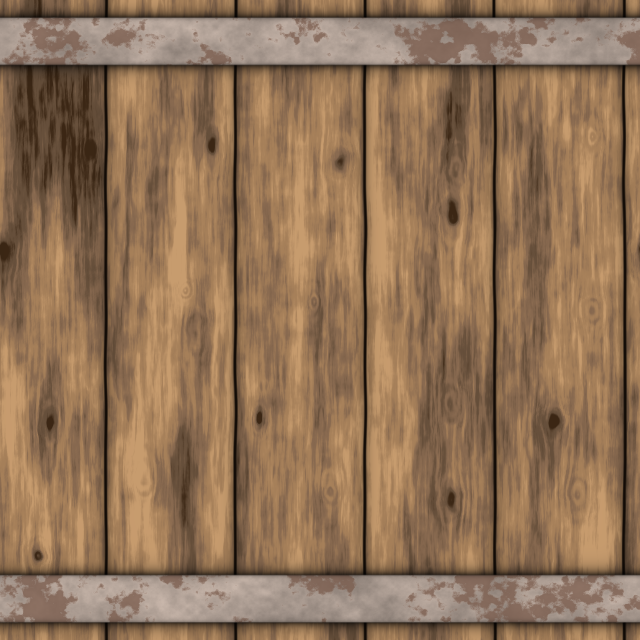
Give the GLSL for this texture, as a WebGL 1 fragment shader.

```glsl
precision highp float;
// Weathered vertical planks with dark seams, held by two rusty metal bands.
// Stretched noise gives grain and stains, scattered ellipses bend it into knots,
// and distances to seams and band edges give the lines and contact shadows.

uniform vec2 u_resolution;

#define PLANK_WIDTH 0.2025
#define LAST_PLANK 4.0
#define SEAM_START 0.1654
#define SEAM_HALF 0.0021
#define SEAM_WOBBLE 0.003
#define BAND_OFFSET 0.4355
#define BAND_HALF 0.037
#define SHADOW_REACH 0.009
#define KNOTS 4
#define KNOT_SIZE 0.012
#define STAIN_DEPTH 0.27
#define RUST_AMOUNT 0.75

const vec3 GAP = vec3(0.07, 0.045, 0.025);
const vec3 UMBER = vec3(0.23, 0.15, 0.08);
const vec3 DARK_WOOD = vec3(0.40, 0.31, 0.23);
const vec3 BROWN_WOOD = vec3(0.53, 0.41, 0.31);
const vec3 TAN_WOOD = vec3(0.65, 0.50, 0.35);
const vec3 HONEY_WOOD = vec3(0.78, 0.61, 0.43);
const vec3 METAL = vec3(0.67, 0.61, 0.57);
const vec3 RUST = vec3(0.47, 0.35, 0.29);

float hash(vec2 p) {
  return fract(sin(dot(p, vec2(127.1, 311.7))) * 43758.5453);
}

float noise(vec2 p) {
  vec2 i = floor(p), f = fract(p);
  f = f * f * (3.0 - 2.0 * f);
  return mix(mix(hash(i), hash(i + vec2(1.0, 0.0)), f.x),
             mix(hash(i + vec2(0.0, 1.0)), hash(i + 1.0), f.x), f.y);
}

float fbm(vec2 p) {
  float sum = 0.0, amp = 0.516;
  for (int i = 0; i < 5; i++) {
    sum += amp * noise(p);
    p = p * 2.03 + vec2(13.7, 7.9);
    amp *= 0.5;
  }
  return sum;
}

// Tone 0..1 from darkest to lightest wood; p is measured from the plank's left edge.
float woodTone(vec2 p, float plank, float width) {
  vec2 grain = p;
  float knotShade = 0.0;
  for (int i = 0; i < KNOTS; i++) {
    vec2 id = vec2(float(i) + 3.0, plank * 7.0 + 1.0);
    float kind = hash(id + 41.0);
    float height = (float(i) + hash(id + 11.0)) / float(KNOTS);
    vec2 center = vec2(width * mix(0.12, 0.88, hash(id)), mix(0.13, 0.87, height));
    float radius = KNOT_SIZE * mix(0.55, 1.15, hash(id + 23.0));
    vec2 away = p - center;
    vec2 oval = away * vec2(1.0, mix(0.4, 0.8, hash(id + 31.0))) / radius;
    float q = length(oval) + 0.5 * (noise(p * 70.0 + id) - 0.5);
    float reach = exp(-0.4 * q * q);
    grain.x -= 0.7 * away.x * reach;
    knotShade += 0.17 * reach * (0.5 + 0.5 * sin(q * 7.0));
    knotShade += 0.42 * step(0.5, kind) * (1.0 - smoothstep(0.3, 1.1, q));
  }
  grain += plank * vec2(3.7, 5.3) + 2.0;

  // Grain layers from broad weathering down to fine fibres
  float broad = fbm(grain * vec2(20.0, 4.5));
  float streak = fbm(grain * vec2(75.0, 5.0) + 9.0);
  float fibre = fbm(grain * vec2(210.0, 14.0) + 27.0);
  float mottle = fbm(grain * vec2(48.0, 36.0) + 51.0);
  float tone = 0.65 + 0.75 * (broad - 0.5) + 0.65 * (streak - 0.5)
             + 0.45 * (fibre - 0.5) + 0.35 * (mottle - 0.5);

  // Ragged stains, plank variation and one strongly weathered plank
  float stain = fbm(grain * vec2(24.0, 4.0) + 73.0) + 0.5 * (streak - 0.5) + 0.25 * (mottle - 0.5);
  tone -= STAIN_DEPTH * smoothstep(0.50, 0.64, stain);
  tone += 0.08 * (hash(vec2(plank, 5.0)) - 0.5);
  float worn = step(LAST_PLANK - 0.5, plank) * smoothstep(0.02, 0.06, p.x);
  tone -= 0.24 * worn * smoothstep(0.36, 0.62, p.y + 0.4 * (streak - 0.5));
  return tone - knotShade;
}

vec3 woodColor(float tone) {
  vec3 c = mix(UMBER, DARK_WOOD, smoothstep(-0.08, 0.18, tone));
  c = mix(c, BROWN_WOOD, smoothstep(0.18, 0.40, tone));
  c = mix(c, TAN_WOOD, smoothstep(0.38, 0.58, tone));
  return mix(c, HONEY_WOOD, smoothstep(0.57, 0.82, tone));
}

vec3 metalColor(vec2 uv) {
  float cloud = fbm(uv * vec2(18.0, 24.0) + 5.0);
  float pits = fbm(uv * 95.0 + 31.0);
  float patches = fbm(uv * vec2(15.0, 19.0) + 62.0) + 0.45 * (pits - 0.5);
  vec3 c = METAL * (1.0 + 0.4 * (cloud - 0.5) + 0.2 * (pits - 0.5));
  return mix(c, RUST, RUST_AMOUNT * smoothstep(0.53, 0.66, patches));
}

void main() {
  vec2 uv = gl_FragCoord.xy / u_resolution;
  float soft = max(0.0016, 1.0 / u_resolution.y);

  // Planks and the seams between them
  float wobble = SEAM_WOBBLE * (noise(uv * vec2(4.0, 14.0)) - 0.5);
  float x = fract(uv.x - SEAM_START + wobble);
  float plank = min(floor(x / PLANK_WIDTH), LAST_PLANK);
  float left = x - plank * PLANK_WIDTH;
  float width = min(PLANK_WIDTH, 1.0 - plank * PLANK_WIDTH);
  float seam = min(left, width - left);
  vec3 color = woodColor(woodTone(vec2(left, uv.y), plank, width));
  color *= 1.0 - 0.45 * exp(-seam / 0.006);
  color = mix(GAP, color, smoothstep(SEAM_HALF - soft, SEAM_HALF + soft, seam));

  // Metal bands with dark rims and a shadow on the wood
  float band = abs(abs(uv.y - 0.5) - BAND_OFFSET) - BAND_HALF;
  color *= 1.0 - 0.75 * exp(-max(band, 0.0) / SHADOW_REACH);
  vec3 metal = metalColor(uv) * (1.0 - 0.35 * exp(min(band, 0.0) / 0.003));
  color = mix(metal, color, smoothstep(-soft, soft, band));
  gl_FragColor = vec4(color, 1.0);
}
```
